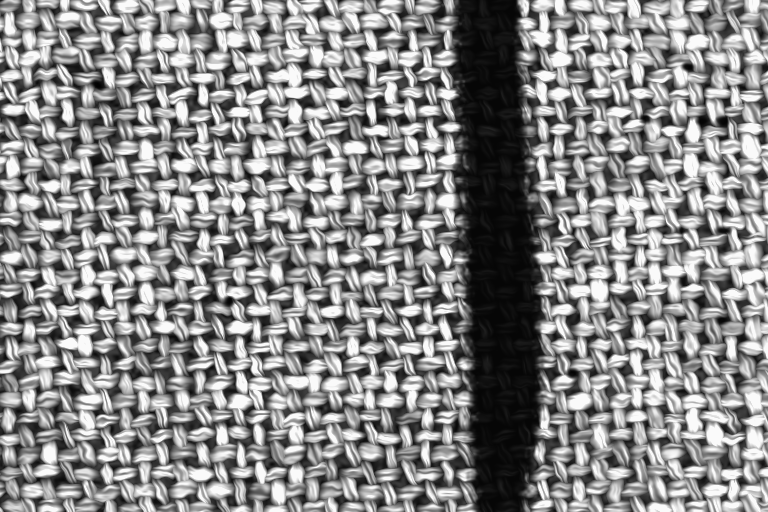
Write a WebGL 2 fragment shader that draws this texture.

```glsl
#version 300 es
precision highp float;

uniform vec2 u_resolution;
out vec4 fragColor;

const vec2 WEAVE_ORIGIN = vec2(0.578, 0.535);
const vec2 THREAD_PITCH = vec2(0.0371, 0.0352);
const vec2 WEFT_SIZE = vec2(0.92, 0.50);    // half extents in pitches
const vec2 WARP_SIZE = vec2(0.45, 0.92);
const float WEFT_TILT = 0.12;
const float WARP_TILT = 0.20;
const float THREAD_JITTER = 0.26;
const float BEND = 0.011;
const float ROUGHNESS = 0.0075;
const float GROOVE_DEPTH = 0.50;
const float FIBRE_CONTRAST = 0.55;
const float HOLE_CHANCE = 0.012;
const float GAP_LEVEL = 0.04;
const float BAND_SOFTNESS = 0.018;
const float BAND_LEVEL = 0.022;
const float BAND_WEAVE = 0.055;

float hash(vec2 p) {
    vec3 q = fract(p.xyx * vec3(0.1031, 0.1030, 0.0973));
    q += dot(q, q.yzx + 33.33);
    return fract((q.x + q.y) * q.z);
}

float noise(vec2 p) {
    vec2 cell = floor(p), f = fract(p);
    f = f * f * (3.0 - 2.0 * f);
    float low = mix(hash(cell), hash(cell + vec2(1, 0)), f.x);
    float high = mix(hash(cell + vec2(0, 1)), hash(cell + vec2(1, 1)), f.x);
    return mix(low, high, f.y);
}

vec2 noisePair(vec2 p) {
    return vec2(noise(p), noise(p + 57.0)) - 0.5;
}

// One raised piece of thread, lit along its crown
float threadPiece(vec2 grid, vec2 id, float looseWarp) {
    bool isWeft = mod(id.x + id.y, 2.0) < 0.5;
    float seed = hash(id + 71.0);
    vec2 jitter = vec2(hash(id + 13.0), hash(id + 37.0)) - 0.5;
    vec2 q = grid - id - jitter * THREAD_JITTER;

    vec2 size;
    float along, across;
    if (isWeft) {
        q.y -= q.x * (WEFT_TILT + 0.25 * (seed - 0.5));
        size = WEFT_SIZE * vec2(1.0, 0.82 + 0.36 * hash(vec2(id.y, 5.0)));
        along = q.x / size.x;
        across = q.y / size.y;
    } else {
        q.x += q.y * (WARP_TILT + 0.3 * (seed - 0.5));
        float thickness = 0.80 + (0.36 + 0.3 * looseWarp) * hash(vec2(id.x, 9.0));
        size = WARP_SIZE * vec2(thickness, 1.0 + 0.12 * looseWarp);
        along = q.y / size.y;
        across = q.x / size.x;
    }

    // Rounded body, twisted plies and fine fibres
    float d = sqrt(along * along + across * across * (0.7 + 0.4 * across * across));
    float body = 1.0 - smoothstep(0.28, 1.12, d);
    float ply = across + 0.28 * along + 0.5 * (hash(id + 91.0) - 0.5);
    float groove = 1.0 - GROOVE_DEPTH * exp(-18.0 * ply * ply) * smoothstep(0.2, 0.5, seed);
    float fibre = noise(vec2(along * 2.0, ply * 4.5) + id * 17.0);
    float shade = 0.78 + 0.34 * hash(id + 53.0);
    return body * groove * shade * (1.0 + FIBRE_CONTRAST * (fibre - 0.5));
}

float weave(vec2 p) {
    vec2 bend = noisePair(p * vec2(9.0, 7.0)) * BEND + noisePair(p * 65.0) * ROUGHNESS;
    vec2 grid = (p + bend - WEAVE_ORIGIN) / THREAD_PITCH;
    vec2 base = floor(grid + 0.5);
    float looseWarp = smoothstep(1.02, 1.08, p.x);

    float light = GAP_LEVEL + 0.22 * noise(grid * 4.0);
    for (int j = -1; j <= 1; j++)
        for (int i = -1; i <= 1; i++)
            light = max(light, threadPiece(grid, base + vec2(i, j), looseWarp));

    // Sparse open holes between threads
    vec2 corner = floor(grid);
    vec2 fromHole = (grid - corner - 0.5) * vec2(1.0, 1.3);
    float hole = step(hash(corner + 203.0), HOLE_CHANCE);
    light *= 1.0 - 0.9 * hole * (1.0 - smoothstep(0.1, 0.5, length(fromHole)));
    return light * (0.94 + 0.22 * noise(p * 6.0 + 8.0));
}

// Coverage of the dark vertical band
float bandMask(vec2 p) {
    float left = 0.926 - 0.042 * p.y;
    float right = 1.057 - 0.040 * smoothstep(0.3, 1.0, p.y)
                - 0.026 * (1.0 - smoothstep(0.0, 0.22, p.y));
    float fray = 0.010 * (noise(p * vec2(45.0, 60.0)) - 0.5)
               + 0.010 * (noise(p * 150.0) - 0.5);
    float enter = smoothstep(-BAND_SOFTNESS, BAND_SOFTNESS, p.x - left + fray);
    float leave = smoothstep(-BAND_SOFTNESS, BAND_SOFTNESS, right - p.x + fray);
    return enter * leave;
}

void main() {
    vec2 p = gl_FragCoord.xy / u_resolution.y;
    p.x *= 1.5 * u_resolution.y / u_resolution.x;

    float cloth = weave(p);
    float band = BAND_LEVEL + BAND_WEAVE * cloth * cloth;
    float grey = mix(cloth, band, bandMask(p));
    fragColor = vec4(vec3(clamp(grey, 0.0, 0.98)), 1.0);
}
```
